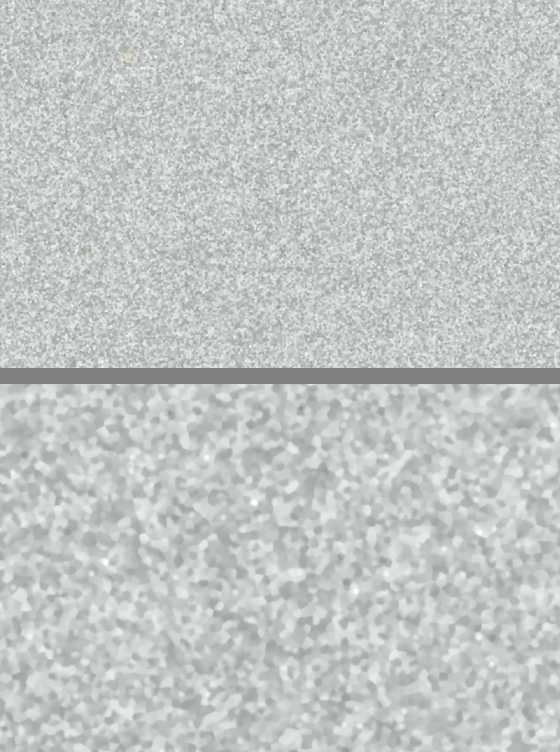
Top: the whole. Bottom: its middle third, enlarged.
Reproduce this texture procedurally as a WebGL 1 fragment shader.

```glsl
precision highp float;

uniform vec2 u_resolution;

const vec3 STONE_GREY = vec3(0.763, 0.785, 0.775);
const vec3 STAIN_TAN = vec3(0.85, 0.81, 0.72);
const vec3 FLECK_OLIVE = vec3(0.58, 0.57, 0.42);

vec3 hash3(vec2 cell) {
  vec3 q = fract(vec3(cell.xyx) * vec3(0.1031, 0.1030, 0.0973));
  q += dot(q, q.yxz + 33.33);
  return fract((q.xxy + q.yzz) * q.zyx);
}

// Soft cellular noise: each grain spreads its own tone, result about -0.5..0.5
float grains(vec2 p, float crispness) {
  vec2 base = floor(p);
  float toneSum = 0.0;
  float weightSum = 0.0;
  for (int y = -1; y <= 1; y++) {
    for (int x = -1; x <= 1; x++) {
      vec2 cell = base + vec2(float(x), float(y));
      vec3 rnd = hash3(cell);
      vec2 offset = cell + rnd.xy - p;
      float weight = exp(-crispness * dot(offset, offset));
      toneSum += weight * (rnd.z - 0.5);
      weightSum += weight;
    }
  }
  return toneSum / max(weightSum, 0.0001);
}

// Sparse round flakes, at most one per cell and kept inside it
float flakes(vec2 p, float share, float radius) {
  vec2 cell = floor(p);
  vec3 rnd = hash3(cell + 71.0);
  vec2 center = mix(vec2(radius), vec2(1.0 - radius), rnd.xy);
  float present = step(rnd.z, share);
  float strength = 0.4 + 0.6 * rnd.z / share;
  float disc = 1.0 - smoothstep(radius * 0.3, radius, length(p - cell - center));
  return present * strength * disc;
}

// Layered sines for the faint cloudiness of the slab
float clouds(vec2 p) {
  float broad = sin(p.x * 5.3 + 1.7 * sin(p.y * 4.1 + 0.6));
  float middle = sin(p.y * 11.0 - p.x * 6.0 + 2.0 * sin(p.x * 7.3));
  float small = sin(p.x * 23.0 + p.y * 17.0 + 2.0 * sin(p.y * 19.0 - p.x * 8.0));
  return (broad + middle + small) / 3.0;
}

float softSpot(vec2 p, vec2 center, vec2 size) {
  vec2 d = (p - center) / size;
  return exp(-dot(d, d));
}

void main() {
  vec2 p = gl_FragCoord.xy / u_resolution.y;

  // Grain at two sizes over slow shading
  float fine = grains(p * 158.0, 6.0);
  float coarse = grains(p * 92.0 + 19.0, 5.0);
  float tone = 0.23 * fine + 0.085 * coarse + 0.007 * clouds(p);

  // Pale crystals and dark mineral specks
  tone += 0.12 * flakes(p * 74.0, 0.13, 0.30);
  tone -= 0.12 * flakes(p * 52.0 + 37.0, 0.10, 0.26);

  // Slight colour drift between grains
  float hue = grains(p * 70.0 + 53.0, 5.0);
  vec3 color = STONE_GREY + tone + hue * vec3(0.010, 0.0, -0.012);

  // Weathering marks
  vec3 stained = STAIN_TAN + 0.8 * tone;
  color = mix(color, stained, 0.45 * softSpot(p, vec2(0.347, 0.847), vec2(0.028, 0.020)));
  color = mix(color, FLECK_OLIVE, 0.6 * softSpot(p, vec2(0.244, 0.321), vec2(0.005, 0.008)));

  gl_FragColor = vec4(clamp(color, 0.0, 1.0), 1.0);
}
```
